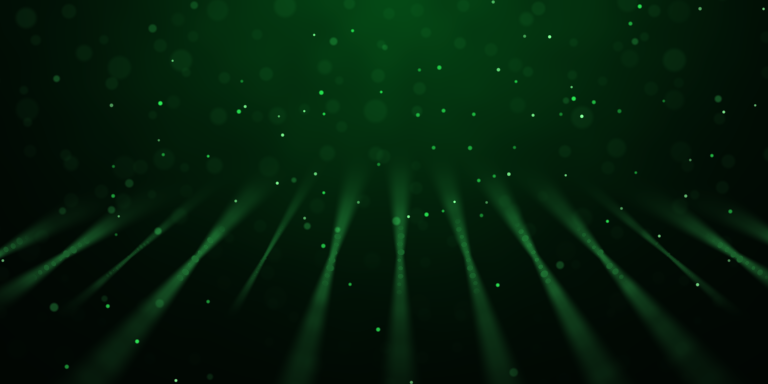
Write a WebGL 1 fragment shader that draws this background.

```glsl
precision highp float;
uniform vec2 u_resolution;

#define BASE_COLOR vec3(0.003, 0.022, 0.009)
#define GLOW_COLOR vec3(0.012, 0.250, 0.070)
#define BEAM_COLOR vec3(0.14, 0.47, 0.22)
#define SPARK_COLOR vec3(0.16, 0.82, 0.30)
#define GLOW_CENTER vec2(1.03, 1.04)
#define GLOW_SIZE vec2(0.70, 0.62)
#define APEX vec2(1.042, 0.945)
#define FOCUS_Y 0.333
#define BEAM_SPACING 0.1755
#define BEAM_SPREAD 0.12
#define BEAD_STEP 0.021

float hash(vec2 p) {
  return fract(sin(dot(p, vec2(127.1, 311.7))) * 43758.5453);
}

float noise(vec2 p) {
  vec2 i = floor(p), f = fract(p);
  f = f * f * (3.0 - 2.0 * f);
  return mix(mix(hash(i), hash(i + vec2(1.0, 0.0)), f.x),
             mix(hash(i + vec2(0.0, 1.0)), hash(i + vec2(1.0, 1.0)), f.x), f.y);
}

float disc(float dist, float radius, float blur) {
  float edge = blur + 0.7 / u_resolution.y;
  return 1.0 - smoothstep(radius - edge, radius + edge, dist);
}

// One randomly placed disc in some of the cells of a grid
float scatter(vec2 p, float cell, float radius, float blur, float chance, float seed) {
  vec2 id = floor(p / cell);
  vec2 key = id + seed;
  float size = radius * mix(0.55, 1.0, hash(key + 3.7));
  float margin = (radius + blur) / cell;
  vec2 jitter = vec2(hash(key + 11.3), hash(key + 23.9));
  vec2 center = (id + mix(vec2(margin), vec2(1.0 - margin), jitter)) * cell;
  float present = step(hash(key + 41.1), chance);
  return present * mix(0.4, 1.0, hash(key + 57.3)) * disc(length(p - center), size, blur);
}

// Beam that narrows to a row of beads at its focus and blurs away from it
float beam(vec2 p, float index) {
  vec2 focus = vec2(APEX.x + index * BEAM_SPACING, FOCUS_Y);
  vec2 axis = normalize(focus - APEX);
  vec2 rel = p - focus;
  float along = dot(rel, axis);
  float across = rel.x * axis.y - rel.y * axis.x;
  float defocus = abs(along);
  float rank = abs(index);
  bool thin = rank == 4.0 || index == -2.0;
  float scale = thin ? 0.5 : 1.0;

  // Soft body
  float width = scale * (0.011 + BEAM_SPREAD * defocus);
  float body = 1.0 - smoothstep(width * 0.15, width * 1.25, abs(across));
  body *= 0.85 * exp(-4.2 * defocus);
  body *= 0.75 + 0.4 * noise(vec2(along * 28.0, index * 7.0));

  // Beads
  float spacing = BEAD_STEP * scale;
  float id = floor(along / spacing);
  vec2 key = vec2(id, index);
  float radius = scale * (mix(0.006, 0.0105, hash(key)) + 0.02 * defocus);
  vec2 offset = vec2(along - (id + 0.5) * spacing,
                     across - (hash(key + 5.0) - 0.5) * 0.004 * scale);
  float beads = disc(length(offset), radius, 0.001 + 0.035 * defocus);
  beads *= 0.8 * (1.0 - smoothstep(0.04, 0.19, defocus));

  // Fade at both ends
  float top = 0.64 - 0.018 * rank;
  float ends = 1.0 - smoothstep(top - 0.2, top, p.y);
  if (thin || rank > 4.0) ends *= smoothstep(0.16, 0.30, p.y);
  float strength = thin ? 0.6 : mix(0.75, 1.0, hash(vec2(index, 2.0)));
  return strength * ends * max(body, beads);
}

void main() {
  vec2 p = gl_FragCoord.xy / u_resolution.y;
  p.x += 1.0 - 0.5 * u_resolution.x / u_resolution.y;

  // Overhead glow with faint haze
  vec2 q = (p - GLOW_CENTER) / GLOW_SIZE;
  float glow = exp(-dot(q, q));
  float haze = 0.6 * noise(p * 5.0) + 0.4 * noise(p * 13.0);
  vec3 color = BASE_COLOR + GLOW_COLOR * glow * (0.85 + 0.3 * haze);

  // Fan of beams
  float light = 0.0;
  for (int i = -6; i <= 6; i++) light = max(light, beam(p, float(i)));
  color += BEAM_COLOR * light;

  // Large and medium blurred discs
  float upper = smoothstep(0.15, 0.75, p.y);
  float bokeh = scatter(p, 0.13, 0.030, 0.005, 0.55, 7.0);
  bokeh += scatter(p + 0.06, 0.10, 0.019, 0.003, 0.50, 31.0);
  color += BEAM_COLOR * bokeh * (0.02 + 0.10 * upper);
  color += BEAM_COLOR * 0.55 * scatter(p, 0.12, 0.011, 0.002, 0.20, 83.0);

  // Bright sparks, densest in a band right of center
  vec2 d = (p - vec2(1.25, 0.69)) / vec2(0.75, 0.24);
  float density = 0.06 + 0.34 * exp(-dot(d, d));
  float green = scatter(p, 0.08, 0.0056, 0.001, density, 113.0);
  float white = scatter(p + 0.03, 0.09, 0.0046, 0.0006, density, 151.0);
  color += SPARK_COLOR * green + vec3(0.55, 0.95, 0.60) * white;

  gl_FragColor = vec4(color, 1.0);
}
```
